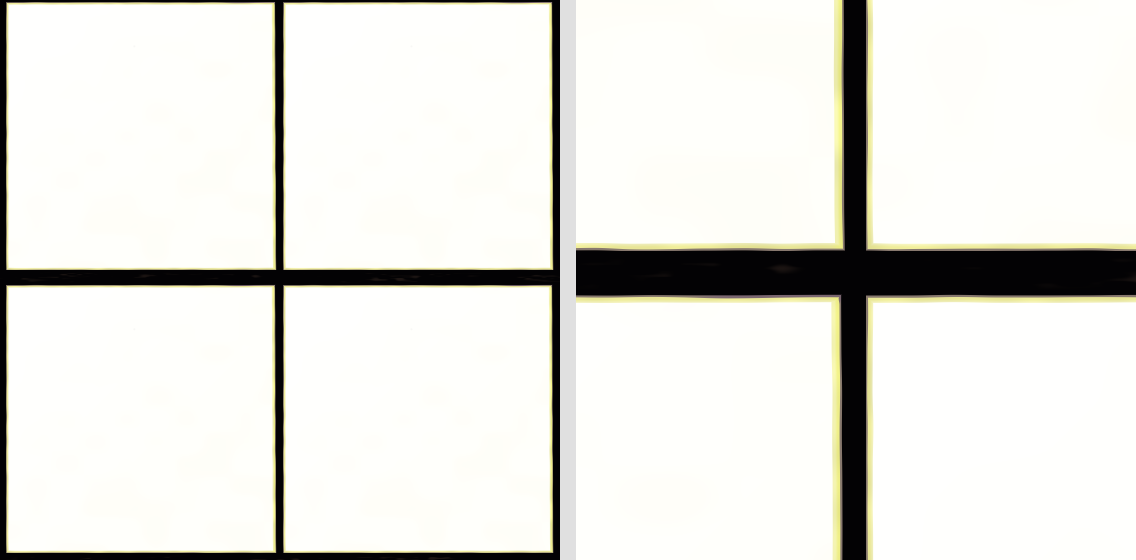
Left: the whole. Right: its middle third, enlarged.
Write a WebGL 1 fragment shader that draws this pattern.

```glsl
precision highp float;
// Two by two glazed white tiles with thin yellow rims, set in dark grooves.

uniform vec2 u_resolution;

#define PITCH vec2(0.4948, 0.5052)
#define FIRST_CORNER vec2(0.0109, 0.0122)
#define TILE_SIZE vec2(0.4822, 0.4788)
#define RIM_WIDTH 0.0044
#define RIGHT_RIM_EXTRA 0.0014
#define LIP_WIDTH 0.0012
#define EDGE_WOBBLE 0.0006
#define GLAZE vec3(1.0, 1.0, 0.985)
#define GROOVE vec3(0.012, 0.008, 0.014)
#define RIM vec3(0.93, 0.92, 0.60)
#define LIP vec3(0.53, 0.47, 0.43)

float hash(vec2 p) {
    p = fract(p * vec2(0.1031, 0.1173));
    p += dot(p, p.yx + 33.33);
    return fract((p.x + p.y) * p.x * 17.0);
}

float noise(vec2 p) {
    vec2 cell = floor(p);
    vec2 f = fract(p);
    f = f * f * (3.0 - 2.0 * f);
    return mix(mix(hash(cell), hash(cell + vec2(1.0, 0.0)), f.x),
               mix(hash(cell + vec2(0.0, 1.0)), hash(cell + 1.0), f.x), f.y);
}

// Antialiased step across a boundary, one pixel wide.
float cover(float d, float pixel) {
    return clamp(d / pixel + 0.5, 0.0, 1.0);
}

// Dark joint with faint brown scuffs running along the horizontal bands.
vec3 grooveColor(vec2 p, float outside) {
    float streak = noise(p * vec2(70.0, 420.0)) * noise(p * vec2(18.0, 150.0) + 40.0);
    float middle = smoothstep(0.003, 0.009, outside);
    return GROOVE + vec3(0.10, 0.075, 0.06) * smoothstep(0.35, 0.8, streak) * middle;
}

// Near-white glaze with slight creamy patches toward the lower right.
vec3 glazeColor(vec2 p) {
    vec2 q = p / TILE_SIZE;
    float warm = smoothstep(0.2, 1.4, q.x + 1.0 - q.y);
    float patches = smoothstep(0.45, 0.85, noise(q * vec2(9.0, 12.0) + 7.0));
    float speck = 1.0 - smoothstep(0.0005, 0.003, length(p - TILE_SIZE * vec2(0.475, 0.835)));
    vec3 color = GLAZE + vec3(0.0, 0.0, 0.010) * (1.0 - warm);
    color -= vec3(0.002, 0.004, 0.014) * patches * warm;
    return color - 0.025 * speck;
}

void main() {
    vec2 uv = gl_FragCoord.xy / u_resolution;
    float pixel = 1.0 / min(u_resolution.x, u_resolution.y);
    vec2 p = mod(uv - FIRST_CORNER, PITCH);

    // Distances inward from each side, slightly uneven; the right side leans.
    vec2 low = p;
    vec2 high = TILE_SIZE - p;
    high.x -= 0.0018 * p.y / TILE_SIZE.y;
    low += EDGE_WOBBLE * (vec2(noise(p.yx * 45.0), noise(p * 45.0 + 9.0)) - 0.5);
    high += EDGE_WOBBLE * (vec2(noise(p.yx * 38.0 + 3.0), noise(p * 38.0 + 5.0)) - 0.5);
    float inside = min(min(low.x, low.y), min(high.x, high.y));
    float glazeInside = min(min(low.x, low.y), min(high.x - RIGHT_RIM_EXTRA, high.y)) - RIM_WIDTH;

    // The rim is paler toward the glaze, more vivid on the right.
    float onRight = 1.0 - smoothstep(0.003, 0.009, high.x);
    vec3 rim = mix(RIM, vec3(0.94, 0.94, 0.53), onRight);
    rim = mix(rim, GLAZE, 0.35 * smoothstep(0.5, 1.0, inside / RIM_WIDTH));
    rim *= 0.95 + 0.08 * noise(p * 60.0);

    // The lip is thicker and duller near the right end of the top side.
    float onTop = 1.0 - smoothstep(0.002, 0.006, high.y);
    float lipWear = onTop * smoothstep(0.80, 0.86, p.x / TILE_SIZE.x);
    float lipWidth = LIP_WIDTH * (0.75 + 0.5 * noise(p * 30.0) + 0.4 * lipWear);
    vec3 lip = mix(LIP, vec3(0.48, 0.40, 0.44), lipWear);

    vec3 color = grooveColor(uv, TILE_SIZE.y < p.y ? min(p.y - TILE_SIZE.y, PITCH.y - p.y) : 0.0);
    color = mix(color, lip, cover(inside, pixel));
    color = mix(color, rim, cover(inside - lipWidth, pixel));
    color = mix(color, glazeColor(p), cover(glazeInside, pixel));
    gl_FragColor = vec4(color, 1.0);
}
```
